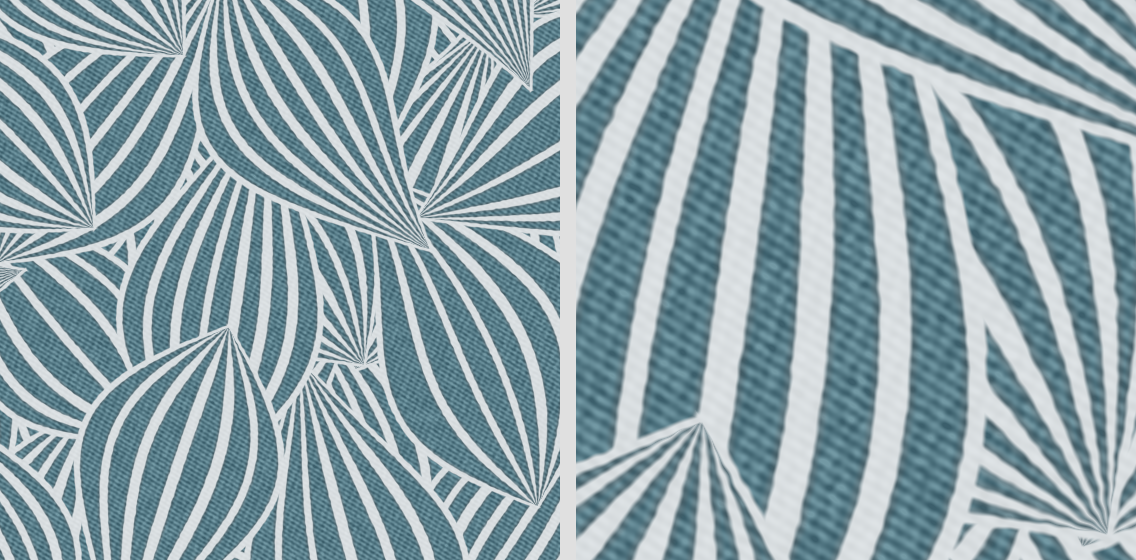
Left: the whole. Right: its middle third, enlarged.
A Shadertoy shader for this pattern:

```glsl
// Woven fabric of overlapping ribbed leaves, ivory ribs on teal twill.
// Scattered lens-shaped leaves are painted over one another in a shuffled
// grid order; each one fans its ribs out from both of its pointed ends.

const float PI = 3.14159;

vec2 hash2(vec2 p) {
    p = vec2(dot(p, vec2(127.1, 311.7)), dot(p, vec2(269.5, 183.3)));
    return fract(sin(p) * 43758.5);
}

float gradientNoise(vec2 p) {
    vec2 i = floor(p), f = fract(p);
    vec2 u = f * f * (3.0 - 2.0 * f);
    vec2 e = vec2(0.0, 1.0);
    float a = dot(hash2(i) * 2.0 - 1.0, f);
    float b = dot(hash2(i + e.yx) * 2.0 - 1.0, f - e.yx);
    float c = dot(hash2(i + e.xy) * 2.0 - 1.0, f - e.xy);
    float d = dot(hash2(i + e.yy) * 2.0 - 1.0, f - e.yy);
    return mix(mix(a, b, u.x), mix(c, d, u.x), u.y);
}

// Ivory amount (x) and shade beside the thread (y) from distance to a rib edge
vec2 ribInk(float edge, float soft) {
    return vec2(1.0 - smoothstep(-soft, soft, edge),
                1.0 - smoothstep(0.0, 0.006, edge));
}

// Paints one leaf over the ink; q is relative to its centre
vec2 paintLeaf(vec2 ink, vec2 q, float angle, vec2 seed, float soft) {
    vec2 r = hash2(seed + 3.7), r2 = hash2(seed + 9.1);
    float len = mix(0.60, 0.76, r.x);
    float halfWidth = mix(0.155, 0.195, r.y);
    float ribs = floor(mix(6.0, 8.9, r2.x));
    float bend = (r2.y - 0.5) * 1.1;

    // Curved axis and an asymmetric lens profile
    float ca = cos(angle), sa = sin(angle);
    q = vec2(ca * q.x + sa * q.y, ca * q.y - sa * q.x);
    q.y += bend * (q.x * q.x - 0.03);
    float t = clamp(q.x / len + 0.5, 0.0, 1.0);
    float w = halfWidth * sin(PI * t) * (1.0 + 0.35 * cos(PI * t)) + 0.0005;
    float dw = halfWidth * PI / len * (cos(PI * t) + 0.35 * cos(2.0 * PI * t));

    // Distance to the outline, corrected for its slant
    float s = clamp(q.y / w, -1.0, 1.0);
    float slope = s * dw - 2.0 * bend * q.x;
    float slant = inversesqrt(1.0 + slope * slope);
    float outline = max((abs(q.y) - w) * slant, abs(q.x) - 0.5 * len);
    float swell = mix(0.0042, 0.0082, smoothstep(0.1, 0.9, w / halfWidth));

    // Unevenly spaced ribs at constant fractions of the width
    float warp = (r.x - r2.y) * 0.14;
    float u = ribs * (0.5 + 0.5 * (s + warp * sin(PI * s)));
    float id = clamp(floor(u + 0.5), 1.0, ribs - 1.0);
    float spacing = 2.0 * w * slant / (ribs * (1.0 + warp * PI * cos(PI * s)));
    float thick = swell * (0.75 + 0.5 * hash2(seed + id).x);
    float edge = abs(u - id) * spacing - min(thick, 0.23 * spacing);
    edge = min(edge, -outline - 0.8 * swell);

    float cover = 1.0 - smoothstep(-soft, soft, outline - 0.6 * swell);
    return mix(ink, ribInk(edge, soft), cover);
}

// Diagonal twill, 0 in the grooves and 1 on the raised threads
float twill(vec2 p) {
    float diagonal = sin(2.0 * PI * 112.0 * (0.62 * p.x + p.y));
    float breaks = sin(2.0 * PI * 74.0 * (p.x - 0.4 * p.y));
    float grain = gradientNoise(p * 190.0) + 0.5 * gradientNoise(p * 45.0);
    return clamp(0.52 + 0.30 * diagonal + 0.12 * breaks + 0.55 * grain, 0.0, 1.0);
}

void mainImage(out vec4 fragColor, in vec2 fragCoord) {
    vec2 p = fragCoord / iResolution.y;
    float soft = max(0.0017, 0.8 / iResolution.y);

    // Thread steps make the rib edges slightly uneven
    vec2 wp = p + 0.0016 * vec2(gradientNoise(p * 110.0),
                                gradientNoise(p * 110.0 + 40.0));

    // Wavy ribs behind the leaves
    float wave = fract(18.0 * (wp.x + 0.4 * wp.y + 0.06 * sin(7.0 * wp.y)));
    vec2 ink = ribInk(abs(wave - 0.5) * 0.05 - 0.007, soft);

    // Two layers of a jittered, staggered grid in shuffled order
    for (int layer = 0; layer < 2; layer++) {
        for (int k = 0; k < 36; k++) {
            int n = (k * 13) % 36;
            vec2 cell = vec2(n % 6, n / 6);
            vec2 seed = cell + 17.0 * float(layer);
            vec2 r = hash2(seed);
            float stagger = 0.5 * mod(cell.y, 2.0);
            vec2 centre = (cell - 1.3 + vec2(stagger, 0.0)
                        + 0.5 * float(layer) + 0.36 * (r - 0.5)) * 0.36;
            // Neighbours lean opposite ways, some are turned around
            float lean = mod(cell.x + cell.y, 2.0) < 0.5 ? 0.85 : -0.95;
            float angle = lean + 1.1 * (r.y - 0.5) + (r.x > 0.5 ? PI : 0.0);
            ink = paintLeaf(ink, wp - centre, angle, seed, soft);
        }
    }

    // Teal ground, grey shade beside the ribs, ivory ribs on top
    float weave = twill(p);
    vec3 teal = mix(vec3(0.23, 0.37, 0.42), vec3(0.45, 0.60, 0.645), weave);
    vec3 shade = mix(vec3(0.27, 0.35, 0.38), vec3(0.43, 0.51, 0.54), weave);
    vec3 ivory = vec3(0.85, 0.87, 0.88) + 0.04 * (weave - 0.5);
    vec3 color = mix(teal, shade, 0.8 * ink.y);
    fragColor = vec4(mix(color, ivory, ink.x), 1.0);
}
```
